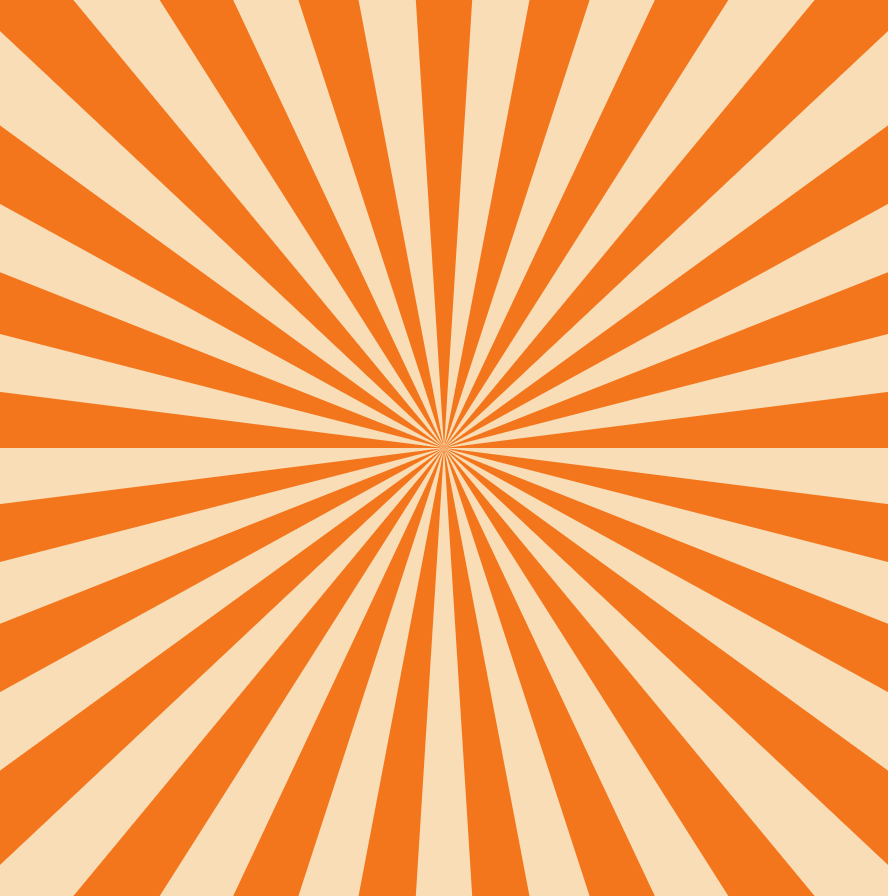
Give the GLSL for this background, as a WebGL 1 fragment shader.

```glsl
precision highp float;

uniform vec2 u_resolution;

const float TAU = 6.2831853;
const float RAY_PAIRS = 25.0;
const float START_TURN = 0.0;          // rotation of the rays, in turns
const float EDGE_PIXELS = 1.0;         // width of the smoothed edge
const vec2 CENTER = vec2(0.5, 0.5);    // hub, as a share of the canvas
const vec3 ORANGE = vec3(0.953, 0.463, 0.114);
const vec3 CREAM = vec3(0.976, 0.867, 0.714);

// Signed arc length to the nearest ray edge, positive inside a ray
float rayDistance(vec2 p) {
  float turn = atan(p.y, p.x) / TAU - START_TURN;
  float phase = fract(turn * RAY_PAIRS);
  float wave = 0.25 - abs(phase - 0.25);
  float edge = max(wave, phase - 1.0);
  return edge * TAU * length(p) / RAY_PAIRS;
}

void main() {
  // Canvas units: the height is 1
  vec2 p = (gl_FragCoord.xy - CENTER * u_resolution) / u_resolution.y;
  p.x += 0.000001; // keeps the angle defined at the hub

  // Narrow rays fade to an even blend at the hub
  float edgeWidth = EDGE_PIXELS / u_resolution.y;
  float coverage = clamp(0.5 + rayDistance(p) / edgeWidth, 0.0, 1.0);

  gl_FragColor = vec4(mix(CREAM, ORANGE, coverage), 1.0);
}
```
